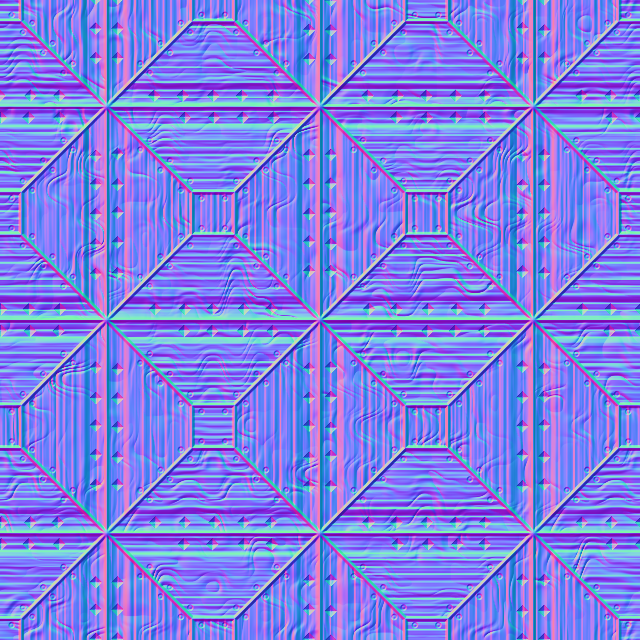
Give the GLSL for this texture map, as a WebGL 2 fragment shader.

```glsl
#version 300 es
precision highp float;
// Normal map of square timber panels: four mitred plank sectors around a small
// core block, framed by beams with diamond studs and riveted diagonal joints.
// A height field is built per panel, then differentiated into a normal.

#define REPEATS 3.0        // panels across and down
#define CORE 0.1           // half size of the core block, in panels
#define JOINT 0.014        // half width of the mitre grooves
#define PLANK 0.036        // mean plank width
#define PLANK_TILT 0.013   // height of the lapped plank edges
#define GRAIN 0.007        // height of the wood grain
#define WRINKLE 0.010      // height of the worn creases
#define BEAM 0.034         // height of the frame beams
#define STUD_GAP 0.138     // spacing of the diamond studs
#define STUD_SIZE 0.029    // half diagonal of a stud
#define RIVET_SIZE 0.016   // rivet radius
#define RELIEF 1.1         // overall strength of the slopes

uniform vec2 u_resolution;
out vec4 fragColor;

float hash(vec2 v) {
    vec3 a = fract(v.xyx * vec3(0.1031, 0.1030, 0.0973));
    a += dot(a, a.yzx + 33.33);
    return fract((a.x + a.y) * a.z);
}

float noise(vec2 v) {
    vec2 i = floor(v), f = fract(v);
    f = f * f * f * (f * (f * 6.0 - 15.0) + 10.0);
    return mix(mix(hash(i), hash(i + vec2(1, 0)), f.x),
               mix(hash(i + vec2(0, 1)), hash(i + vec2(1, 1)), f.x), f.y);
}

// Lapped boards with grain along them; across and along are panel coordinates
float planks(float across, float along, float seed) {
    float warped = across + 0.018 * noise(vec2(across * 14.0, seed));
    float cell = warped / PLANK + seed;
    float f = fract(cell);
    float tilt = 0.2 + 0.8 * hash(vec2(floor(cell), seed));
    float h = PLANK_TILT * tilt * f * (1.0 - smoothstep(0.72, 1.0, f));
    h += 0.006 * noise(vec2(across * 75.0, seed + 7.0));

    // Fine grain, then bent creases that fade in and out
    float bend = noise(vec2(along * 9.0, across * 7.0) + seed) - 0.5;
    h += GRAIN * noise(vec2(along * 4.0 + seed, across * 55.0 + bend * 3.0));
    float fold = noise(vec2(along * 6.0, across * 22.0 + bend * 5.0) + seed * 1.7);
    float wear = smoothstep(0.3, 0.8, noise(vec2(along, across) * 8.0 + seed));
    return h + WRINKLE * (0.35 + wear) * (1.0 - abs(2.0 * fold - 1.0));
}

float diamondStud(float along, float rim, float seed, float firstStud) {
    float k = clamp(round(along / STUD_GAP), firstStud, 2.0);
    float shift = 0.014 * (hash(vec2(k + 5.0, seed)) - 0.5);
    float d = abs(along - k * STUD_GAP - shift) + abs(rim - 0.051);
    return 0.023 * smoothstep(0.0, 0.15, 1.0 - d / STUD_SIZE)
                 * clamp(1.15 - d / STUD_SIZE, 0.0, 1.0);
}

float rivet(vec2 offset) {
    float r = length(offset) / RIVET_SIZE;
    return 0.007 * (1.0 - smoothstep(0.55, 1.0, r)) - 0.002 * (1.0 - smoothstep(0.0, 0.5, r));
}

float height(vec2 uv) {
    vec2 grid = uv * REPEATS + 0.5;
    vec2 id = mod(floor(grid), REPEATS);
    vec2 p = fract(grid) - 0.5, q = abs(p);
    float outer = max(q.x, q.y), inner = min(q.x, q.y), rim = 0.5 - outer;
    bool isCore = outer < CORE;
    bool upright = isCore ? hash(id + 3.0) > 0.35 : q.x > q.y;
    float across = upright ? p.x : -p.y;
    float along = upright ? p.y : p.x;
    float side = isCore ? 4.0 : (upright ? 0.0 : 2.0) + step(0.0, across);
    float seed = floor(40.0 * hash(id * 5.0 + side * 17.0 + 2.0)) + 1.0;

    // Boards sink into the mitres, the core outline and the panel seams
    float edge = isCore ? CORE - outer : min(outer - CORE, (outer - inner) * 0.707);
    float joint = smoothstep(0.0, JOINT, edge);
    float h = planks(across, along, seed) * joint * smoothstep(0.0, 0.012, rim);
    h += 0.009 * joint;

    // Frame beam rises from the seam and drops to the boards
    h += BEAM * (smoothstep(-0.02, 0.042, rim) - 0.75 * smoothstep(0.075, 0.112, rim));

    // Rivets in pairs beside each mitre, and four on the core
    if (isCore) return h + rivet(q - vec2(0.055, 0.07));
    float step3 = clamp(round(((outer + inner) * 0.5 - 0.13) / 0.095), 0.0, 2.0);
    float center = 0.13 + 0.095 * step3;
    h += rivet(vec2(outer - center - 0.022, inner - center + 0.022));

    float firstStud = !upright && p.y > 0.0 ? -1.0 : -2.0;
    return h + diamondStud(along, rim, seed, firstStud);
}

void main() {
    vec2 uv = gl_FragCoord.xy / u_resolution;
    vec2 e = vec2(0.0009, 0.0);
    vec2 slope = vec2(height(uv + e.xy) - height(uv - e.xy),
                      height(uv + e.yx) - height(uv - e.yx)) / (2.0 * e.x * REPEATS);
    // Green points down the canvas
    vec3 normal = normalize(vec3(vec2(-slope.x, slope.y) * RELIEF, 1.0));
    fragColor = vec4(0.5 + 0.5 * normal, 1.0);
}
```
